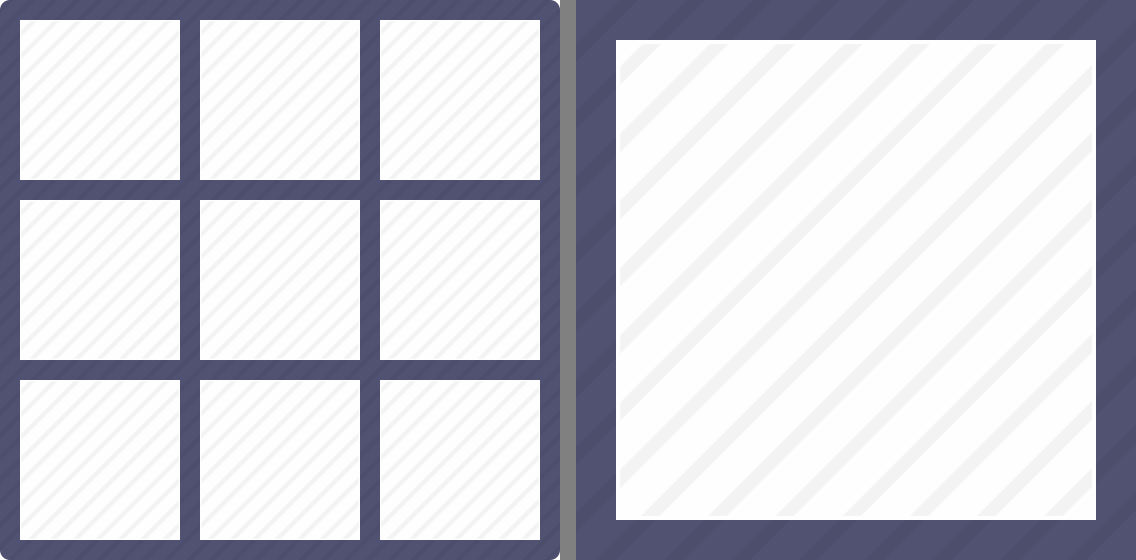
Left, the full canvas; right, a detail of the centre.
Write a Shadertoy shader that draws this pattern.

```glsl
// Three by three grid of white panes in a rounded slate frame, with faint diagonal stripes.

const float CELLS = 3.0;
const float BAR = 1.0 / 28.0;           // bar width, in canvas units
const float PANE = 8.0 * BAR;           // pane side
const float CORNER_RADIUS = 0.5 * BAR;
const float PANE_MARGIN = 0.0025;       // unstriped rim inside each pane

const float STRIPE_PITCH = 0.04;        // measured along an axis
const float STRIPE_WIDTH = 0.0078;      // measured across the stripe
const float STRIPE_PHASE = 0.45;
const float STRIPE_SHADE = 0.046;

const vec3 WHITE = vec3(0.998);
const vec3 SLATE = vec3(0.316, 0.316, 0.442);

// Signed distance to a centred box with rounded corners.
float roundedBox(vec2 p, vec2 halfSize, float radius) {
    vec2 q = abs(p) - halfSize + radius;
    return length(max(q, 0.0)) + min(max(q.x, q.y), 0.0) - radius;
}

// Signed distance to the nearest square pane; bars separate the panes.
float paneGrid(vec2 p, float pane, float bar) {
    float pitch = pane + bar;
    vec2 local = mod(p - 0.5 * bar, pitch) - 0.5 * pitch;
    return roundedBox(local, vec2(0.5 * pane), 0.0);
}

// Signed distance to stripes that rise to the right.
float risingStripes(vec2 p, float pitch, float width, float phase) {
    float along = (p.x + 1.0 - p.y) / pitch - phase;
    float offset = abs(fract(along + 0.5) - 0.5) * pitch;
    return offset * inversesqrt(2.0) - 0.5 * width;
}

// Antialiased fill of a signed distance.
float coverage(float dist, float pixel) {
    return clamp(0.5 - dist / pixel, 0.0, 1.0);
}

void mainImage(out vec4 fragColor, in vec2 fragCoord) {
    float side = min(iResolution.x, iResolution.y);
    float pixel = 1.0 / side;
    vec2 p = (fragCoord - 0.5 * iResolution.xy) / side + 0.5;

    // Frame and panes
    float gridSize = CELLS * (PANE + BAR) + BAR;
    float outer = roundedBox(p - 0.5, vec2(0.5 * gridSize), CORNER_RADIUS);
    float pane = paneGrid(p, PANE, BAR);
    float frame = coverage(max(outer, -pane), pixel);
    vec3 color = mix(WHITE, SLATE, frame);

    // Faint stripes over bars and panes, held back from the pane edges
    float stripe = risingStripes(p, STRIPE_PITCH, STRIPE_WIDTH, STRIPE_PHASE);
    float striped = max(frame, coverage(pane + PANE_MARGIN, pixel));
    striped *= coverage(outer, pixel);
    color *= 1.0 - STRIPE_SHADE * striped * coverage(stripe, 1.5 * pixel);

    fragColor = vec4(color, 1.0);
}
```
